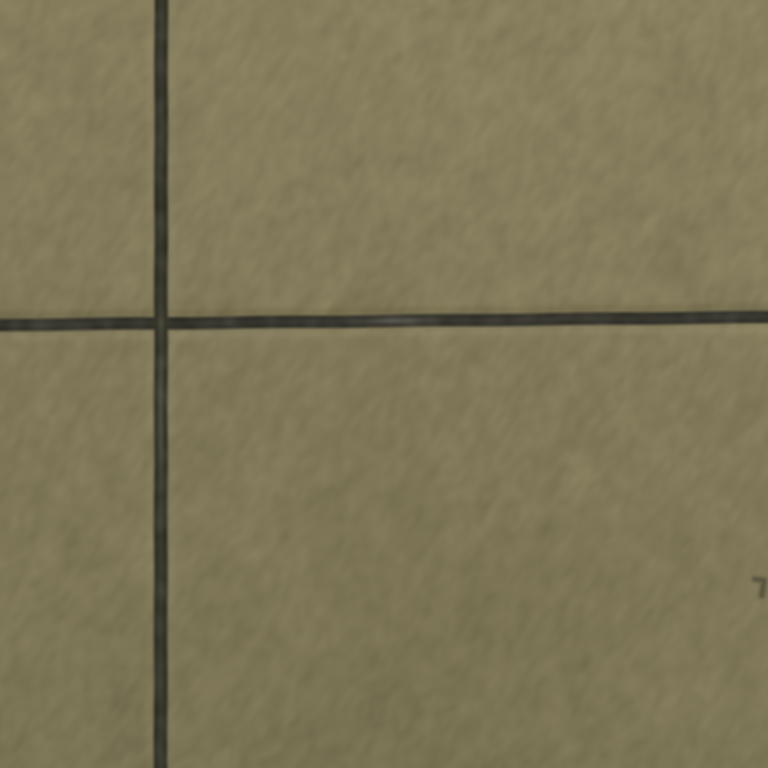
Give the GLSL for this texture, as a WebGL 1 fragment shader.

```glsl
precision highp float;
// Olive plaster tiles divided by two dark, soft-edged joints and a small stain.
// Cellular bumps, stretched along a diagonal, give the grain; distance
// profiles shade the joints, with a faint pale rim beside each one.

uniform vec2 u_resolution;

vec2 hash2(vec2 p) {
  vec3 q = fract(vec3(p.xyx) * vec3(0.1031, 0.1030, 0.0973));
  q += dot(q, q.yzx + 33.33);
  return fract((q.xx + q.yz) * q.zy);
}

// Soft signed bumps scattered one per cell, roughly within -0.5 to 0.5.
float cellBumps(vec2 p) {
  vec2 cell = floor(p);
  vec2 f = fract(p);
  float sum = 0.0;
  for (int j = -1; j <= 1; j++) {
    for (int i = -1; i <= 1; i++) {
      vec2 offset = vec2(float(i), float(j));
      vec2 rnd = hash2(cell + offset + 200.0);
      vec2 d = offset + 0.25 + 0.5 * rnd - f;
      float weight = max(0.0, 1.0 - dot(d, d) / 1.4);
      float sgn = hash2(cell + offset + 371.0).y - 0.5;
      sum += sgn * weight * weight;
    }
  }
  return sum;
}

// Grain elongated toward the upper right.
float plasterGrain(vec2 uv) {
  vec2 along = vec2(dot(uv, vec2(0.56, 0.83)), dot(uv, vec2(-0.83, 0.56)));
  float fine = cellBumps(along * vec2(78.0, 135.0));
  float medium = cellBumps(along * vec2(38.0, 62.0) + 17.0);
  float broad = cellBumps(uv * 13.0 + 41.0);
  return 0.026 * fine + 0.022 * medium + 0.014 * broad;
}

// Coverage of a soft line at distance d from its centre.
float jointMask(float d, float halfWidth) {
  return 1.0 - smoothstep(halfWidth - 0.0035, halfWidth + 0.0035, abs(d));
}

float softBand(float d, float width) {
  return exp(-d * d / (width * width));
}

float segmentDistance(vec2 p, vec2 a, vec2 b) {
  vec2 ab = b - a;
  return length(p - a - ab * clamp(dot(p - a, ab) / dot(ab, ab), 0.0, 1.0));
}

void main() {
  vec2 uv = gl_FragCoord.xy / u_resolution;

  // Wall tone: warmer and lighter toward the top, dimmer at the lower middle.
  vec3 color = mix(vec3(0.482, 0.455, 0.334), vec3(0.525, 0.492, 0.364), uv.y);
  color += vec3(0.012, 0.011, 0.009) * (uv.x - 0.5);
  color -= 0.012 * softBand(length(uv - vec2(0.56, 0.12)), 0.3);
  color += vec3(1.0, 0.96, 0.82) * plasterGrain(uv);

  // Signed distances to the upright and the slightly rising joint.
  float wobble = 0.0004 * sin(uv.x * 31.0) + 0.0003 * sin(uv.y * 43.0);
  float dv = uv.x - 0.2096 - 0.0008 * (uv.y - 0.5) + wobble;
  float dh = uv.y - mix(0.5768, 0.5872, uv.x) + wobble;

  // Shadowed upper lip and pale lower rim, pale sides of the upright.
  color -= 0.035 * softBand(dh - 0.013, 0.006);
  color += 0.022 * softBand(dh + 0.016, 0.006);
  color += 0.014 * softBand(abs(dv) - 0.015, 0.005);

  // Joint fill: dark edges with a dusty centre that varies along its length.
  float dustV = softBand(dv, 0.004) * (0.035 + 0.06 * softBand(uv.y - 0.46, 0.09));
  float dustH = softBand(dh, 0.004) * (0.025 + 0.08 * softBand(uv.x - 0.515, 0.035));
  vec3 fillV = vec3(0.195, 0.192, 0.151) + dustV;
  vec3 fillH = vec3(0.205, 0.200, 0.170) + dustH;
  float speckle = 0.05 * cellBumps(uv * 75.0 + 9.0);
  color = mix(color, fillH + speckle, jointMask(dh, 0.0082));
  color = mix(color, fillV + speckle, 0.97 * jointMask(dv, 0.0088));

  // Slight dusty lift where the joints cross.
  color += vec3(0.05, 0.05, 0.03) * softBand(length(vec2(dv, dh)), 0.008);

  // Small bent stain near the right border.
  float stain = min(segmentDistance(uv, vec2(0.983, 0.246), vec2(0.995, 0.244)),
                    segmentDistance(uv, vec2(0.995, 0.244), vec2(0.992, 0.225)));
  color = mix(color, vec3(0.27, 0.26, 0.19), 0.65 * softBand(stain, 0.0045));

  gl_FragColor = vec4(clamp(color, 0.0, 1.0), 1.0);
}
```
